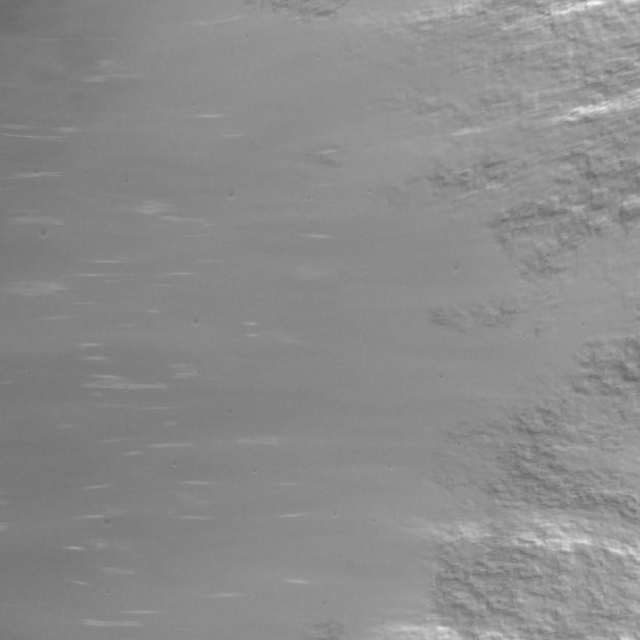
Write a WebGL 2 fragment shader that draws this texture.

```glsl
#version 300 es
precision highp float;

uniform vec2 u_resolution;
out vec4 fragColor;

vec3 hash3(vec2 p) {
    vec3 q = fract(p.xyx * vec3(0.1031, 0.1030, 0.0973));
    q += dot(q, q.yzx + 33.33);
    return fract((q.xxy + q.yzz) * q.zyx);
}

// Smooth cellular noise: random tones blended around jittered cell points
float cellTone(vec2 p) {
    vec2 corner = floor(p - 0.5);
    float sum = 0.00005, total = 0.0001;
    for (int k = 0; k < 4; k++) {
        vec2 id = corner + vec2(k & 1, k >> 1);
        vec3 h = hash3(id + 61.0);
        vec2 d = id + 0.35 + 0.3 * h.xy - p;
        float w = max(0.0, 0.72 - dot(d, d));
        w *= w;
        sum += w * h.z;
        total += w;
    }
    return sum / total;
}

float layers(vec2 p) {
    float sum = 0.0, amp = 0.57;
    for (int k = 0; k < 3; k++) {
        sum += amp * cellTone(p);
        p = p * 2.03 + vec2(17.3, 9.1);
        amp *= 0.5;
    }
    return sum;
}

// Thin bright spindles, one per cell, sparser toward the right
float flecks(vec2 uv) {
    vec2 size = vec2(0.16, 0.023);
    float row = floor(uv.y / size.y);
    uv.x += size.x * hash3(vec2(row, 7.0)).x;
    vec2 id = vec2(floor(uv.x / size.x), row);
    vec3 h = hash3(id + 140.0);
    vec3 g = hash3(id + 233.0);
    vec2 center = (id + 0.35 + 0.3 * h.xy) * size;
    vec2 d = uv - center;
    d.y += d.x * (g.x - 0.5) * 0.12;
    d /= vec2(0.009 + 0.019 * g.y, 0.0014 + 0.0014 * g.z);
    float chance = 0.5 * (1.0 - smoothstep(0.28, 0.64, center.x));
    return step(h.z, chance) * (0.15 + 0.85 * g.x * g.z) * exp(-dot(d, d));
}

// Small pits with a dark floor and a rim lit from one side
float pits(vec2 uv) {
    vec2 id = floor(uv * 9.0);
    vec3 h = hash3(id + 310.0);
    float size = mix(0.003, 0.007, pow(fract(h.z * 37.0), 3.0));
    vec2 d = (uv - (id + 0.2 + 0.6 * h.xy) / 9.0) / size;
    float r = length(d);
    float rim = exp(-6.0 * (r - 1.1) * (r - 1.1));
    return step(h.z, 0.36) * (rim * (0.25 - 0.5 * d.y) - exp(-2.0 * r * r));
}

void main() {
    vec2 uv = gl_FragCoord.xy / u_resolution;
    float edge = abs(uv.y - 0.47);

    // Gently fanned, wavering flow
    vec2 flow = uv;
    flow.y += 0.012 * sin(5.0 * uv.x + 8.0 * uv.y) + 0.004 * sin(17.0 * uv.x - 23.0 * uv.y);
    flow.y -= 0.2 * (uv.y - 0.4) * uv.x * uv.x;

    float broad = layers(flow * vec2(2.5, 9.0));
    float streak = layers(flow * vec2(8.0, 60.0) + 5.0);
    float patches = layers(flow * vec2(9.0, 17.0) + 31.0);

    // Overall shading
    float shade = 0.484 + 0.1 * uv.x;
    shade += 0.05 * smoothstep(0.45, 1.0, uv.y) * sin(3.1416 * uv.x);
    shade += 0.026 * (1.0 - smoothstep(0.0, 0.4, uv.y)) * smoothstep(0.0, 0.4, uv.x);
    shade += 0.055 * (broad - 0.5) + 0.022 * (streak - 0.5);

    // Murky blotches in the upper left
    float murk = (1.0 - smoothstep(0.0, 0.35, uv.x)) * smoothstep(0.65, 0.95, uv.y);
    shade -= 0.07 * murk * smoothstep(0.35, 0.8, 0.6 * patches + 0.4 * broad);

    // Crumbled ground with dark cracks toward the right corners
    float rough = smoothstep(0.74, 1.2, uv.x + 0.7 * edge + 0.75 * (patches - 0.5));
    vec2 grit = flow * vec2(38.0, 64.0);
    float crumb = layers(grit);
    float relief = crumb - layers(grit + vec2(0.14, 0.26));
    float cracks = 1.0 - smoothstep(0.0, 0.05, abs(crumb - 0.52));
    shade += rough * (0.28 * relief - 0.05 * cracks * smoothstep(0.42, 0.62, patches));
    shade -= 0.035 * rough * smoothstep(0.5, 0.75, patches);

    // Bright plumes gathered in banks on the right
    float bank = pow(0.5 + 0.5 * cos(44.2 * (flow.y - 0.04)), 1.8) * smoothstep(0.13, 0.3, edge);
    float reach = smoothstep(0.6, 1.05, uv.x + 0.6 * (broad - 0.5));
    float sheet = 0.55 * streak + 0.45 * (1.0 - patches);
    shade += 0.24 * bank * reach * smoothstep(0.38, 0.72, sheet) * (0.85 + 1.8 * relief);

    // Faint wisps, streaks, pits and grain
    float wisps = smoothstep(0.62, 0.85, streak) * smoothstep(0.45, 0.65, patches);
    shade += 0.06 * wisps * (1.0 - smoothstep(0.3, 0.6, uv.x));
    shade += 0.17 * flecks(flow) * (0.3 + 1.2 * streak);
    shade += 0.05 * pits(uv);
    shade += 0.014 * (cellTone(uv * 210.0) - 0.5);

    fragColor = vec4(vec3(clamp(shade, 0.0, 1.0)), 1.0);
}
```
